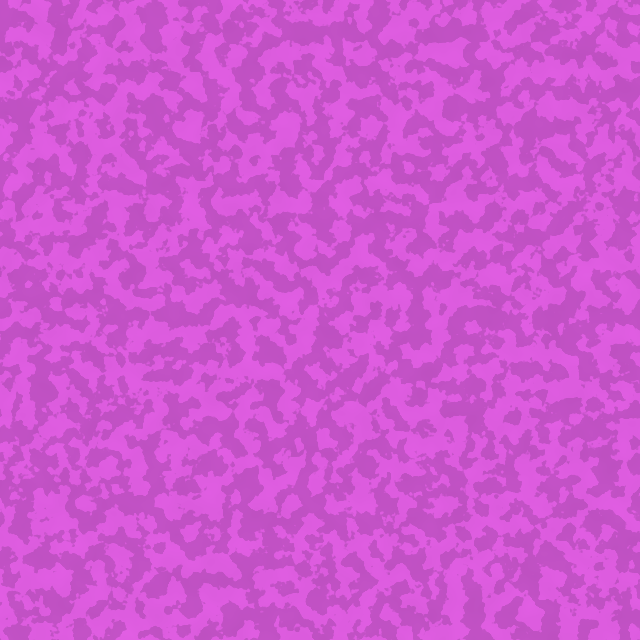
A three.js fragment shader for this texture:

```glsl
// Mottled orchid camouflage: two close tones split into small ragged blobs.
// Summed octaves of gradient noise are cut at their middle level, so each
// tone covers half the area; a soft broad noise tints both tones slightly.

varying vec2 vUv;

// Sine-free hash: a pseudo-random unit vector for each lattice point.
vec2 randomDirection(vec2 cell) {
  vec3 p = fract(cell.xyx * vec3(0.1031, 0.1030, 0.0973));
  p += dot(p, p.yzx + 33.33);
  float angle = 6.28319 * fract((p.x + p.y) * p.z);
  return vec2(cos(angle), sin(angle));
}

// Gradient noise, centred on zero.
float gradientNoise(vec2 p) {
  vec2 cell = floor(p);
  vec2 f = fract(p);
  vec2 blend = f * f * f * (f * (f * 6.0 - 15.0) + 10.0);
  float a = dot(randomDirection(cell), f);
  float b = dot(randomDirection(cell + vec2(1.0, 0.0)), f - vec2(1.0, 0.0));
  float c = dot(randomDirection(cell + vec2(0.0, 1.0)), f - vec2(0.0, 1.0));
  float d = dot(randomDirection(cell + vec2(1.0, 1.0)), f - vec2(1.0, 1.0));
  return mix(mix(a, b, blend.x), mix(c, d, blend.x), blend.y);
}

// Blob field: each octave is turned to hide the lattice directions.
float blobField(vec2 uv) {
  mat2 turn = mat2(0.8, 0.6, -0.6, 0.8);
  vec2 p = uv * 34.0 + 17.3;
  float sum = 0.0;
  float weight = 1.0;
  for (int octave = 0; octave < 3; octave++) {
    sum += weight * gradientNoise(p);
    p = turn * p * 1.9 + 41.7;
    weight *= 0.5;
  }
  return sum + 0.25 * gradientNoise(uv * 13.0 + 5.1);
}

void main() {
  // Fine grain nibbles the blob outlines into small steps.
  float ragged = 0.11 * gradientNoise(vUv * 230.0 + 71.9);
  float field = blobField(vUv) + ragged;
  float lightShare = smoothstep(-0.045, 0.045, field);

  vec3 darkOrchid = vec3(0.755, 0.318, 0.768);
  vec3 lightOrchid = vec3(0.868, 0.362, 0.876);
  vec3 color = mix(darkOrchid, lightOrchid, lightShare);

  // Faint cloudy tint inside the tones.
  float cloud = gradientNoise(vUv * 21.0 + 9.4) + 0.5 * gradientNoise(vUv * 47.0 + 3.8);
  color *= 1.0 + 0.022 * cloud;

  gl_FragColor = vec4(color, 1.0);
}
```
